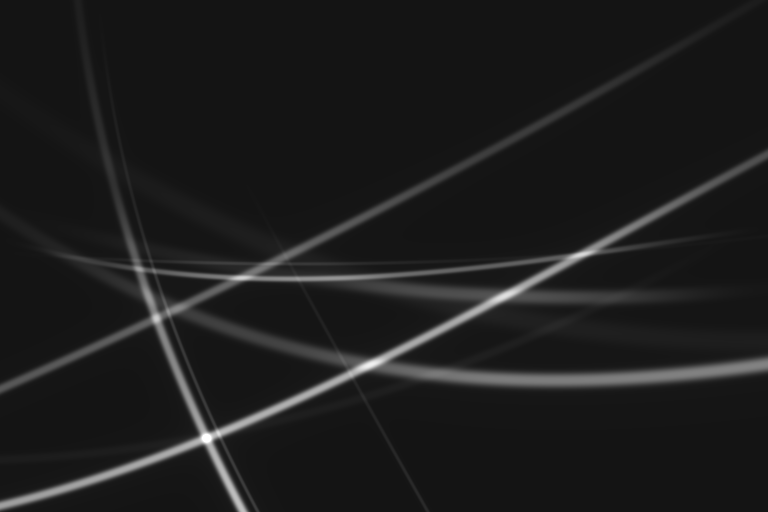
Write a Shadertoy shader that draws this background.

```glsl
const float ASPECT = 1.5;
const vec3 BACKGROUND = vec3(0.079);
const vec3 LIGHT = vec3(1.0);
const float HALO_STRENGTH = 0.05;
const float HALO_SPREAD = 2.5;
const float EDGE_POWER = 2.6;

// Stroke half-widths, in canvas heights
const float HAIR = 0.0035;
const float THIN = 0.0055;
const float MEDIUM = 0.0092;
const float BROAD = 0.0145;
const float MIST = 0.022;

// Cubic Bezier height over an evenly spaced parameter
float bezier(vec4 c, float t) {
    vec3 a = mix(c.xyz, c.yzw, t);
    vec2 b = mix(a.xy, a.yz, t);
    return mix(b.x, b.y, t);
}

float bezierSlope(vec4 c, float t) {
    vec3 d = 3.0 * (c.yzw - c.xyz);
    vec2 e = mix(d.xy, d.yz, t);
    return mix(e.x, e.y, t);
}

// Smooth brightness through four evenly spaced levels
float ramp(vec4 level, float t) {
    float s = 3.0 * t;
    float v = mix(level.x, level.y, smoothstep(0.0, 1.0, s));
    v = mix(v, level.z, smoothstep(1.0, 2.0, s));
    return mix(v, level.w, smoothstep(2.0, 3.0, s));
}

// p.x runs along the stroke over the given span, p.y lies across it
float streak(vec2 p, float span, vec4 path, vec4 level, float width) {
    float t = p.x / span;
    float slope = bezierSlope(path, t) / span;
    float d = abs(p.y - bezier(path, t)) / sqrt(1.0 + slope * slope);
    float w = max(width, 1.0 / iResolution.y);
    float core = exp(-pow(d / w, EDGE_POWER));
    float halo = HALO_STRENGTH * exp(-d / (w * HALO_SPREAD));
    return ramp(level, t) * (core + halo);
}

// Stroke crossing from left to right
float sweep(vec2 p, vec4 path, vec4 level, float width) {
    return streak(p, ASPECT, path, level, width);
}

// Stroke climbing from bottom to top
float rise(vec2 p, vec4 path, vec4 level, float width) {
    return streak(p.yx, 1.0, path, level, width);
}

void mainImage(out vec4 fragColor, in vec2 fragCoord) {
    vec2 p = fragCoord / iResolution.xy * vec2(ASPECT, 1.0);
    float glow = 0.0;

    // Two bright diagonals
    glow += sweep(p, vec4(0.012, 0.132, 0.433, 0.699), vec4(0.52, 0.58, 0.54, 0.22), MEDIUM);
    glow += sweep(p, vec4(0.240, 0.458, 0.715, 1.010), vec4(0.25, 0.30, 0.15, 0.03), MEDIUM);

    // Broad lower arc and soft middle bands
    glow += sweep(p, vec4(0.584, 0.245, 0.218, 0.289), vec4(0.04, 0.17, 0.39, 0.41), BROAD);
    glow += sweep(p, vec4(0.588, 0.440, 0.389, 0.436), vec4(0.0, 0.06, 0.22, 0.01), BROAD);
    glow += sweep(p, vec4(0.822, 0.455, 0.334, 0.334), vec4(0.01, 0.035, 0.04, 0.03), MIST);

    // Fine arcs
    glow += sweep(p, vec4(0.534, 0.381, 0.486, 0.555), vec4(0.0, 0.40, 0.28, 0.0), THIN);
    glow += sweep(p, vec4(0.507, 0.469, 0.479, 0.539), vec4(0.0, 0.10, 0.03, 0.01), HAIR);
    glow += sweep(p, vec4(0.102, 0.121, 0.281, 0.580), vec4(0.03, 0.03, 0.035, 0.0), MEDIUM);

    // Steep strokes
    glow += rise(p, vec4(0.475, 0.300, 0.193, 0.152), vec4(0.64, 0.42, 0.10, 0.04), MEDIUM);
    glow += rise(p, vec4(0.504, 0.325, 0.221, 0.193), vec4(0.14, 0.13, 0.05, 0.0), HAIR);
    glow += rise(p, vec4(0.836, 0.647, 0.465, 0.290), vec4(0.08, 0.05, 0.0, 0.0), HAIR);

    fragColor = vec4(min(BACKGROUND + LIGHT * glow, 1.0), 1.0);
}
```
